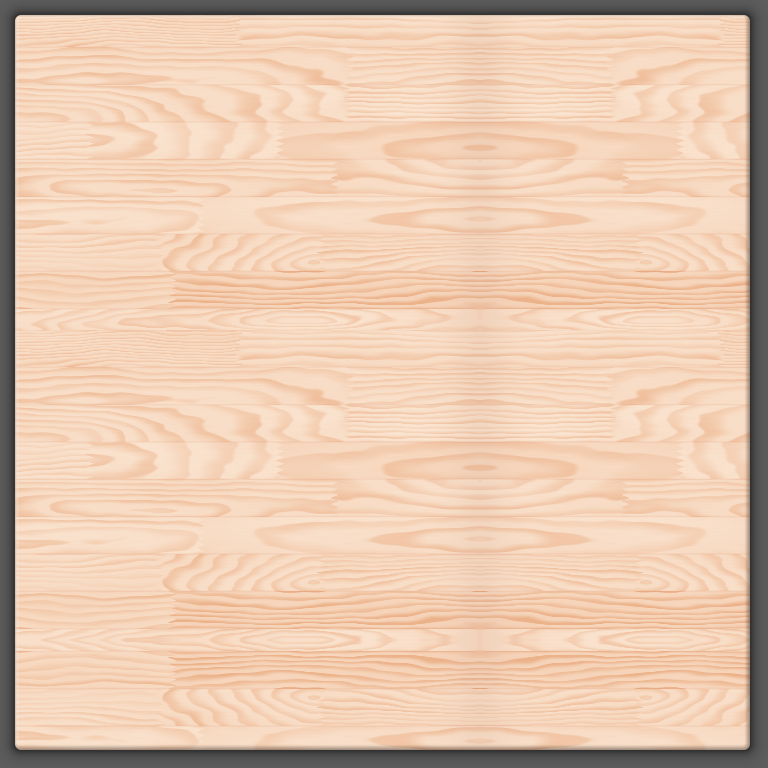
A WebGL 2 fragment shader for this texture:

```glsl
#version 300 es
precision highp float;

uniform vec2 u_resolution;
out vec4 fragColor;

float hash(vec2 p) {
    vec3 q = fract(p.xyx * vec3(0.1031, 0.1030, 0.0973));
    q += dot(q, q.yzx + 33.33);
    return fract((q.x + q.y) * q.z);
}

float cornerSlope(vec2 cell, vec2 offset) {
    float angle = 6.2832 * hash(cell);
    return dot(vec2(cos(angle), sin(angle)), offset);
}

float gradientNoise(vec2 p) {
    vec2 i = floor(p), f = fract(p);
    vec2 w = f * f * f * (f * (f * 6.0 - 15.0) + 10.0);
    vec2 e = vec2(1, 0);
    return mix(mix(cornerSlope(i, f), cornerSlope(i + e, f - e), w.x),
               mix(cornerSlope(i + e.yx, f - e.yx), cornerSlope(i + 1.0, f - 1.0), w.x), w.y);
}

float panelDistance(vec2 p) {
    vec2 d = abs(p - vec2(0.498, 0.502)) - 0.4705;
    return length(max(d, 0.0)) + min(max(d.x, d.y), 0.0) - 0.008;
}

// heart: centre x, centre y, lengthwise stretch, rings per board height
vec3 board(vec2 q, vec4 heart, float seed, float strength) {
    vec2 shift = vec2(seed * 7.3, seed * 3.7);
    vec2 d = vec2((q.x - heart.x / 0.0486) * heart.z, q.y - heart.y);
    float rings = length(d) + 0.28 * gradientNoise(q * vec2(0.3, 1.2) + shift)
                + 0.06 * gradientNoise(q * vec2(1.3, 4.0) + shift);
    rings = rings * heart.w + 20.0;

    // each ring darkens slowly, then ends sharply
    float t = fract(rings);
    float late = smoothstep(0.25, 0.86, t) * (1.0 - smoothstep(0.88, 1.0, t));
    late *= 0.45 + 0.55 * hash(vec2(floor(rings), seed));
    late *= 0.85 + 0.6 * gradientNoise(q * vec2(0.5, 1.5) + shift + 9.0);

    float cloud = gradientNoise(q * vec2(0.25, 0.9) + shift + 31.0);
    float fibre = gradientNoise(q * vec2(1.5, 24.0) + shift);
    float tone = 0.09 + 0.17 * hash(vec2(seed, 4.0)) + 0.16 * cloud + 0.07 * fibre;
    tone += 0.75 * strength * late + 0.2 * (strength - 1.0);
    return mix(vec3(0.98, 0.893, 0.815), vec3(0.93, 0.715, 0.565), clamp(tone, 0.0, 1.1));
}

vec3 woodColor(vec2 p) {
    const vec2 joints[9] = vec2[9](
        vec2(0.0, 0.312), vec2(0.0, 0.456), vec2(0.0, 0.453),
        vec2(0.117, 0.365), vec2(0.0, 0.436), vec2(0.0, 0.262),
        vec2(0.208, 0.419), vec2(0.0, 0.225), vec2(0.0, 0.0));
    const vec4 leftHearts[9] = vec4[9](
        vec4(0.1, -1.5, 0.015, 10), vec4(0.1, 0.9, 0.08, 4.5), vec4(0.02, 1, 0.2, 5),
        vec4(0.1, 0.55, 0.22, 4), vec4(0.2, 0.85, 0.08, 5), vec4(0.02, 0.7, 0.1, 4.5),
        vec4(0.41, 0.75, 0.35, 5), vec4(0, 1.5, 0.02, 5), vec4(0.41, 0.35, 0.1, 9));
    const vec4 rightHearts[9] = vec4[9](
        vec4(0.625, -0.6, 0.05, 5), vec4(0.625, 1.8, 0.02, 6), vec4(0.625, -1, 0.03, 6),
        vec4(0.625, 0.7, 0.13, 2.6), vec4(0.625, 0.05, 0.12, 4.5), vec4(0.625, 0.6, 0.1, 3),
        vec4(0.625, 1.2, 0.12, 7), vec4(0.625, -1, 0.004, 6), vec4(0.41, 0.35, 0.1, 9));

    // mirrored across one upright and one level fold, repeating downwards
    float x = 0.625 - abs(p.x - 0.625);
    float y = 0.8333 - abs(1.0 - p.y - 0.8333);
    float v = mod(y - 0.013, 0.41667) / 0.0486;
    int row = min(int(v), 8);
    float seed = float(row) * 3.0;
    vec2 q = vec2(x / 0.0486, v - float(row));

    // finger joints between boards in a row
    float tooth = 0.011 * abs(2.0 * fract(q.y * 6.0) - 1.0) - 0.005;
    vec2 past = smoothstep(-0.001, 0.001, x + tooth - joints[row]);
    float strength = row == 7 ? 1.5 : 0.9;
    vec3 color = board(q, vec4(0, -1.2, 0.03, 6), seed + 1.0, 0.7);
    color = mix(color, board(q, leftHearts[row], seed + 2.0, 0.9), past.x);
    color = mix(color, board(q, rightHearts[row], seed + 3.0, strength), past.y);

    // faint seams between rows and a soft shade along the upright fold
    float seam = min(q.y, 1.0 - q.y);
    color *= 1.0 - vec3(0.015, 0.045, 0.06) * (1.0 - smoothstep(0.0, 0.04, seam));
    float fold = (p.x - 0.625) / 0.035;
    return color * (1.0 - vec3(0.025, 0.04, 0.045) * exp(-fold * fold));
}

void main() {
    vec2 p = gl_FragCoord.xy / u_resolution;
    float pixel = 1.0 / min(u_resolution.x, u_resolution.y);
    float edge = panelDistance(p);

    // grey surround with the panel's shadow
    vec3 surround = vec3(0.365 * (1.0 - 0.55 * exp(-max(edge, 0.0) / 0.007)));

    // rounded rim, lit from the upper left
    vec3 wood = woodColor(p);
    float lit = smoothstep(-0.004, 0.001, panelDistance(p + vec2(-0.002, 0.002)));
    float shaded = smoothstep(-0.006, 0.002, panelDistance(p + vec2(0.002, -0.002)));
    wood = mix(wood, vec3(1.0, 0.95, 0.9), 0.5 * lit);
    wood *= 1.0 - vec3(0.3, 0.32, 0.33) * shaded;

    float inside = 1.0 - smoothstep(-0.7 * pixel, 0.7 * pixel, edge);
    fragColor = vec4(mix(surround, wood, inside), 1.0);
}
```
